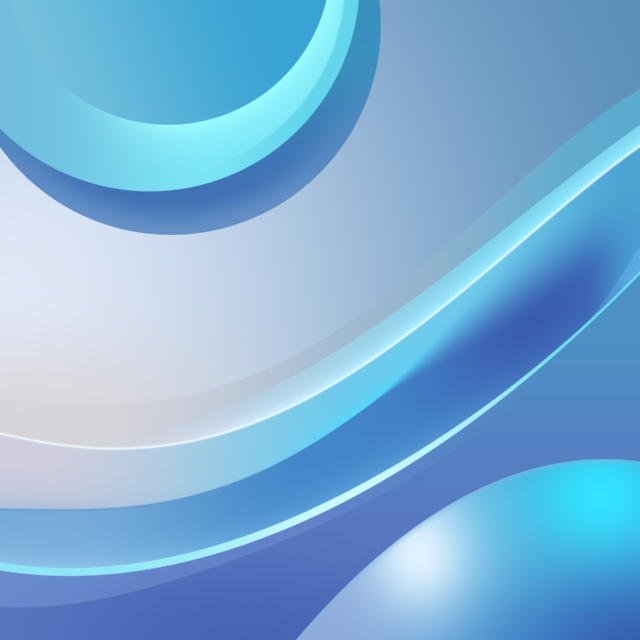
A WebGL 1 fragment shader for this background:

```glsl
precision highp float;
// Soft blue abstract: glassy flowing ribbons, a glossy ring and a glowing dome.
uniform vec2 u_resolution;

#define EDGE_SOFTNESS 1.4
#define CREST_WIDTH 0.0022
#define RIM_WIDTH 0.0062
#define RIM_GLOW 0.022
#define RING_RADIUS 0.328
#define HOLE_RADIUS 0.254
#define DOME_TOP vec2(0.944, 0.2826)
#define DOME_BEND 1.217

float pixel;

// Smooth coverage of the region where the signed distance is negative.
float fill(float d) {
  return clamp(0.5 - d / pixel, 0.0, 1.0);
}

// Gaussian spot with its own radius on each axis.
float glow(vec2 p, vec2 centre, vec2 radius) {
  vec2 q = (p - centre) / radius;
  return exp(-dot(q, q));
}

// Thin soft line around distance zero.
float line(float d, float width) {
  return exp(-d * d / (width * width));
}

// Quartic through five heights evenly spaced across the canvas.
float waveHeight(float x, vec4 h, float last) {
  float s = 4.0 * x;
  vec4 d1 = vec4(h.yzw, last) - h;
  vec3 d2 = d1.yzw - d1.xyz;
  vec2 d3 = d2.yz - d2.xy;
  float d4 = d3.y - d3.x;
  return h.x + s * (d1.x + (s - 1.0) / 2.0 * (d2.x
       + (s - 2.0) / 3.0 * (d3.x + (s - 3.0) / 4.0 * d4)));
}

// Approximate signed distance to the wave, positive above it.
float wave(vec2 p, vec4 h, float last) {
  float y = waveHeight(p.x, h, last);
  float slope = (waveHeight(p.x + 0.002, h, last) - y) / 0.002;
  return (p.y - y) / sqrt(1.0 + slope * slope);
}

vec3 backdrop(vec2 p) {
  float away = length(p - vec2(0.0, 0.52));
  vec3 c = mix(vec3(0.88, 0.91, 0.97), vec3(0.36, 0.56, 0.73), smoothstep(0.0, 1.15, away));
  return mix(c, vec3(0.86, 0.83, 0.83), 0.75 * glow(p, vec2(0.06, 0.34), vec2(0.34, 0.13)));
}

vec3 ribbons(vec3 col, vec2 p) {
  float veil = wave(p, vec4(0.375, 0.375, 0.467, 0.661), 0.861);
  float strip = wave(p, vec4(0.316, 0.329, 0.436, 0.612), 0.805);
  float crest = wave(p, vec4(0.323, 0.303, 0.388, 0.568), 0.772);
  float fold = wave(p, vec4(0.204, 0.214, 0.314, 0.508), 0.668);
  float rim = wave(p, vec4(0.115, 0.120, 0.204, 0.355), 0.574);
  float hem = wave(p, vec4(0.052, 0.087, 0.180, 0.327), 0.616);
  float x = p.x;

  // Outer veil and the bright strip over the crest.
  vec3 veilCol = mix(vec3(0.82, 0.81, 0.83), vec3(0.60, 0.71, 0.80), smoothstep(0.1, 0.65, x));
  veilCol = mix(veilCol, vec3(0.36, 0.68, 0.82), smoothstep(0.6, 0.95, x));
  col = mix(col, veilCol, fill(veil) * mix(0.35, 0.9, smoothstep(0.1, 0.9, x)));
  vec3 stripCol = mix(vec3(0.74, 0.80, 0.87), vec3(0.46, 0.80, 0.90), smoothstep(0.25, 0.85, x));
  stripCol += 0.16 * exp(-max(crest, 0.0) / 0.016);
  col = mix(col, stripCol, fill(strip) * smoothstep(0.15, 0.45, x));

  // Main body between crest and fold.
  vec3 body = mix(vec3(0.82, 0.81, 0.87), vec3(0.43, 0.79, 0.92), smoothstep(0.05, 0.58, x));
  body = mix(body, vec3(0.29, 0.64, 0.82), smoothstep(0.76, 1.0, x));
  body = mix(body, vec3(0.56, 0.70, 0.85), 0.6 * exp(-abs(fold) / 0.03) * smoothstep(0.5, 0.0, x));
  body += vec3(-0.12, 0.06, 0.08) * exp(-abs(fold) / 0.015) * glow(p, vec2(0.57, 0.38), vec2(0.16));
  col = mix(col, body, fill(crest));

  // Deep fold with a dark pool, softening toward the right.
  vec3 deep = mix(vec3(0.46, 0.67, 0.85), vec3(0.26, 0.53, 0.79), smoothstep(0.1, 0.5, x));
  vec2 q = p - vec2(0.84, 0.50);
  q = vec2(0.8 * q.x + 0.6 * q.y, 0.8 * q.y - 0.6 * q.x);
  deep = mix(deep, vec3(0.23, 0.36, 0.69), glow(q, vec2(0.0), vec2(0.20, 0.085)));
  deep += vec3(0.12, 0.13, 0.08) * exp(-max(rim, 0.0) / RIM_GLOW) * smoothstep(1.0, 0.5, x);
  deep = mix(deep, vec3(0.29, 0.61, 0.82), smoothstep(0.91, 1.0, x));
  float soft = pixel + 0.11 * smoothstep(0.56, 0.85, x);
  col = mix(col, deep, smoothstep(-0.5, 0.5, -fold / soft));
  col = mix(col, vec3(0.34, 0.58, 0.78), 0.6 * line(fold, 0.0018) * smoothstep(0.55, 0.3, x));
  col += 0.06 * fill(hem) * (1.0 - fill(rim));

  // Floor below the ribbon and its faint hem.
  vec3 ground = mix(vec3(0.35, 0.47, 0.76), vec3(0.30, 0.57, 0.77), smoothstep(0.12, 0.55, p.y));
  ground = mix(ground, vec3(0.28, 0.39, 0.71), glow(p, vec2(0.38, 0.0), vec2(0.3, 0.12)));
  ground += vec3(0.07, 0.08, 0.05) * (1.0 - fill(hem)) * smoothstep(0.95, 0.1, x);
  col = mix(col, ground, fill(rim));

  // Highlights along crest and rim.
  col = mix(col, vec3(0.93, 0.98, 1.0), 0.85 * line(crest, CREST_WIDTH));
  vec3 rimCol = mix(vec3(0.55, 0.90, 0.96), vec3(0.80, 0.98, 0.99), glow(p, vec2(0.55, 0.22), vec2(0.25)));
  rimCol = mix(rimCol, vec3(0.42, 0.88, 0.95), smoothstep(0.75, 0.95, x));
  float rimSize = RIM_WIDTH * mix(1.0, 0.3, smoothstep(0.5, 0.98, x));
  return mix(col, rimCol, fill(abs(rim) - rimSize));
}

vec3 dome(vec3 col, vec2 p) {
  float dx = p.x - DOME_TOP.x;
  float d = (p.y - DOME_TOP.y + DOME_BEND * dx * dx) / length(vec2(1.0, 2.0 * DOME_BEND * dx));
  vec3 c = mix(vec3(0.56, 0.67, 0.86), vec3(0.25, 0.58, 0.81), smoothstep(0.5, 0.85, p.x));
  c = mix(c, vec3(0.21, 0.37, 0.70), smoothstep(0.18, -0.02, p.y) * smoothstep(0.65, 1.0, p.x));
  c = mix(c, vec3(0.42, 0.74, 0.89), 0.8 * glow(p, vec2(0.75, 0.18), vec2(0.13, 0.14)));
  c = mix(c, vec3(0.88, 0.95, 1.0), glow(p, vec2(0.655, 0.135), vec2(0.085, 0.10)));
  c = mix(c, vec3(0.20, 0.89, 1.0), glow(p, vec2(0.94, 0.225), vec2(0.125, 0.10)));
  c = mix(c, vec3(0.50, 0.72, 0.88), 0.5 * line(d, 0.006));
  return mix(col, c, fill(d));
}

vec3 ring(vec3 col, vec2 p) {
  float shade = length(p - vec2(0.267, 0.961)) - RING_RADIUS;
  float face = length(p - vec2(0.234, 1.029)) - RING_RADIUS;
  float hole = length(p - vec2(0.263, 1.059)) - HOLE_RADIUS;

  // Shadowed underside.
  vec3 under = mix(vec3(0.25, 0.45, 0.71), vec3(0.22, 0.57, 0.74), smoothstep(0.7, 0.95, p.y));
  under = mix(under, vec3(0.45, 0.61, 0.80), 0.7 * smoothstep(-0.06, 0.0, shade) * smoothstep(0.95, 0.65, p.y));
  col = mix(col, under, fill(shade));

  // Bright glossy face.
  vec3 gloss = mix(vec3(0.44, 0.74, 0.87), vec3(0.47, 0.89, 0.96), smoothstep(0.0, 0.34, p.x));
  gloss += vec3(0.14, 0.10, 0.04) * exp(-max(hole, 0.0) / 0.035) * smoothstep(0.08, 0.28, p.x);
  gloss = mix(gloss, vec3(0.34, 0.80, 0.90), 0.7 * smoothstep(-0.026, -0.02, face) * smoothstep(0.3, 0.5, p.x));
  col = mix(col, gloss, fill(face));

  // Sunken centre.
  vec3 centre = mix(vec3(0.47, 0.76, 0.87), vec3(0.22, 0.64, 0.83), smoothstep(0.0, 0.48, p.x + 0.4 * (p.y - 0.9)));
  return mix(col, centre, fill(hole));
}

void main() {
  vec2 p = gl_FragCoord.xy / u_resolution;
  pixel = EDGE_SOFTNESS / min(u_resolution.x, u_resolution.y);
  vec3 col = ribbons(backdrop(p), p);
  col = ring(dome(col, p), p);
  gl_FragColor = vec4(clamp(col, 0.0, 1.0), 1.0);
}
```
